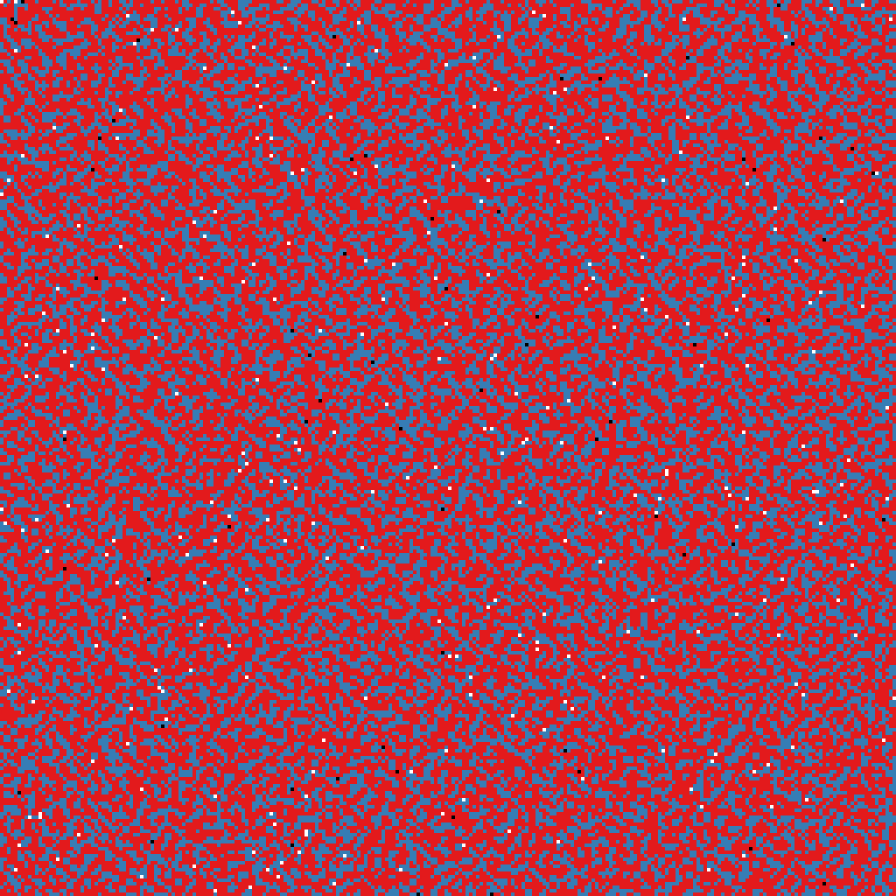
This texture is drawn by a WebGL 2 fragment shader. Its source:

```glsl
#version 300 es
precision highp float;
// Fine two-colour maze of square cells with rare white and black specks.
// White noise per cell is shaped by a small neighbour kernel, then cut at a
// threshold, which leaves short, partly diagonal strokes one or two cells wide.

#define CELLS 256.0         // cells across the canvas
#define THRESHOLD 0.30      // cut in standard deviations, sets the blue share
#define SIDE 0.16           // kernel weight of the four side neighbours
#define DIAGONAL 0.14       // kernel weight of the four diagonal neighbours
#define TWO_AWAY -0.22      // kernel weight two cells along a row or column
#define KNIGHT -0.08        // kernel weight of the knight-move cells
#define SPECK_SHARE 0.0038  // share of white cells, and of black cells
#define CORNER_SIZE 7.0     // cells of the denser patch at the upper left
#define CORNER_SHARE 0.14   // speck share inside that patch
#define RED vec3(0.89, 0.10, 0.11)
#define BLUE vec3(0.21, 0.49, 0.71)

uniform vec2 u_resolution;
out vec4 fragColor;

float hash(vec2 p) {
    return fract(sin(dot(p, vec2(12.9898, 78.233))) * 43758.5453);
}

// Two rounds of hashing, so that rare values fall without a lattice
float scatter(vec2 cell) {
    return hash(100.0 * vec2(hash(cell + 17.0), hash(cell.yx + 59.0)));
}

float kernelWeight(float d2) {
    if (d2 < 0.5) return 1.0;
    if (d2 < 1.5) return SIDE;
    if (d2 < 2.5) return DIAGONAL;
    if (d2 < 4.5) return TWO_AWAY;
    return d2 < 5.5 ? KNIGHT : 0.0;
}

// Shaped noise with unit variance
float mazeField(vec2 cell) {
    float sum = 0.0;
    float power = 0.0;
    for (int y = -2; y <= 2; y++) {
        for (int x = -2; x <= 2; x++) {
            vec2 offset = vec2(x, y);
            float weight = kernelWeight(dot(offset, offset));
            sum += weight * (hash(cell + offset) - 0.5);
            power += weight * weight;
        }
    }
    return sum / sqrt(power / 12.0);
}

vec3 cellColor(vec2 cell) {
    // Specks: the lowest scatter values are white, the highest black
    float speck = scatter(cell);
    vec2 fromCorner = vec2(cell.x, CELLS - 1.0 - cell.y);
    bool inCorner = max(fromCorner.x, fromCorner.y) < CORNER_SIZE;
    float share = inCorner ? CORNER_SHARE : SPECK_SHARE;
    if (speck < share) return vec3(1.0);
    if (speck > 1.0 - share) return vec3(0.0);
    return mazeField(cell) > THRESHOLD ? BLUE : RED;
}

void main() {
    vec2 position = gl_FragCoord.xy / u_resolution * CELLS - 0.5;
    vec2 pixel = min(CELLS / u_resolution, vec2(1.0));
    vec2 cell = floor(position);

    // Blend neighbouring cells over one pixel at their shared edges
    vec2 blend = clamp((position - cell - 0.5) / pixel + 0.5, 0.0, 1.0);
    vec3 lower = mix(cellColor(cell), cellColor(cell + vec2(1.0, 0.0)), blend.x);
    vec3 upper = mix(cellColor(cell + vec2(0.0, 1.0)), cellColor(cell + 1.0), blend.x);
    fragColor = vec4(mix(lower, upper, blend.y), 1.0);
}
```
